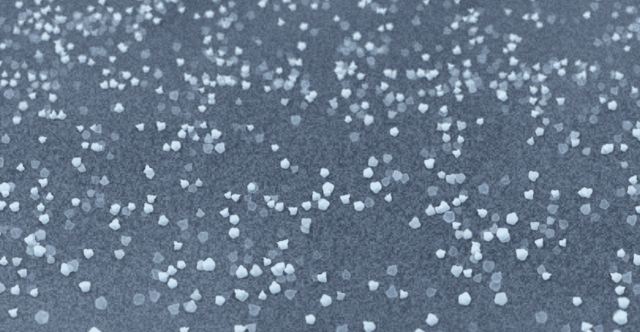
Give the GLSL for this texture, as a WebGL 2 fragment shader.

```glsl
#version 300 es
precision highp float;
// Small pale ice pellets scattered over dark, grainy ground seen at a slant.
// Pellets sit in jittered cells of a ground plane that shrinks with distance;
// each is a rounded cone, either solid white or half melted and translucent.

uniform vec2 u_resolution;
out vec4 fragColor;

const float NEAR_CELL = 0.055;   // cell size at the bottom edge
const float SHRINK = 0.025;      // loss of cell size over the canvas height

const vec3 GROUND = vec3(0.355, 0.415, 0.492);
const vec3 MELT   = vec3(0.58, 0.67, 0.76);
const vec3 SHADE  = vec3(0.62, 0.73, 0.83);
const vec3 ICE    = vec3(0.84, 0.915, 0.965);

vec2 hash2(vec2 p) {
  vec3 q = fract(p.xyx * vec3(0.1031, 0.1030, 0.0973));
  q += dot(q, q.yzx + 33.33);
  return fract((q.xx + q.yz) * q.zy);
}

float noise(vec2 p) {
  vec2 i = floor(p), f = fract(p);
  f = f * f * (3.0 - 2.0 * f);
  float low = mix(hash2(i).x, hash2(i + vec2(1, 0)).x, f.x);
  float high = mix(hash2(i + vec2(0, 1)).x, hash2(i + vec2(1, 1)).x, f.x);
  return mix(low, high, f.y);
}

float cellSize(float y) { return NEAR_CELL - SHRINK * y; }

vec2 toGround(vec2 p) {
  float s = cellSize(p.y);
  return vec2(p.x / s, -log(s) / SHRINK);
}

vec2 toCanvas(vec2 g) {
  float s = exp(-SHRINK * g.y);
  return vec2(g.x * s, (NEAR_CELL - s) / SHRINK);
}

float smoothMax(float a, float b, float k) {
  float h = max(k - abs(a - b), 0.0) / k;
  return max(a, b) + 0.25 * h * h * k;
}

// Unit cone with a domed base and its tip towards +y; "slope" rounds it off.
float coneDistance(vec2 p, float slope, float phase) {
  float angle = atan(p.y, p.x);
  float wobble = 0.05 * sin(5.0 * angle + phase) + 0.04 * sin(3.0 * angle - phase);
  float side = abs(p.x) * 0.82 + p.y * 0.57 - slope;
  return smoothMax(length(p) - 1.0, side, 0.25) + wobble;
}

// Fine grit and broad wet patches
vec3 groundColor(vec2 p, float focus) {
  float grit = noise(p * 210.0) + 0.7 * noise(p * 115.0 + 40.0) - 0.85;
  float patches = noise(p * vec2(2.5, 4.0) + 7.0) + 0.5 * noise(p * vec2(9.0, 15.0)) - 0.75;
  float sheen = 0.035 * smoothstep(0.2, -1.0, p.x) * smoothstep(0.8, 0.1, p.y);
  float light = grit * mix(0.08, 0.145, focus) + 0.045 * patches + sheen;
  return GROUND + light * vec3(0.96, 1.0, 1.02);
}

// Lays one layer of pellets over the colour below it.
vec3 addPellets(vec3 color, vec2 p, float seed, float melt, float blur) {
  vec2 base = floor(toGround(p));
  for (int j = 1; j >= -1; j--) {
    for (int i = -1; i <= 1; i++) {
      vec2 cell = base + vec2(i, j);
      vec2 key = cell + seed * vec2(37.0, 71.0);
      vec2 place = hash2(key), kind = hash2(key + 211.3), form = hash2(key + 457.7);
      vec2 site = cell + 0.5 + 0.8 * (place - 0.5);
      vec2 center = toCanvas(site);

      // Clumps, denser with distance
      float clump = smoothstep(0.25, 0.8, noise(site * 0.42 + 90.0));
      float chance = mix(0.13, 0.27, clamp(center.y, 0.0, 1.0)) * (0.3 + 1.6 * clump);
      if (kind.x > chance) continue;

      float size = cellSize(center.y) * mix(0.26, 0.4, form.x);
      vec2 q = (p - center) / size;
      float tilt = (form.y - 0.5) * 2.6;
      vec2 local = mat2(cos(tilt), -sin(tilt), sin(tilt), cos(tilt)) * q;
      float d = coneDistance(local, mix(0.52, 0.95, place.y), 6.283 * place.x);

      float soft = blur / size;
      float mask = smoothstep(soft, -soft, d);
      float solid = smoothstep(melt - 0.18, melt + 0.18, kind.y);

      // Contact shadow below the pellet
      float shadow = smoothstep(0.55, -0.3, length((q - vec2(0.1, -0.35)) * vec2(1.0, 1.2)) - 1.0);
      color *= 1.0 - 0.2 * solid * shadow * (1.0 - mask);

      // Lit dome against glassy, mottled melt
      float mottle = noise(local * 2.2 + key) - 0.5;
      float lit = smoothstep(-1.1, 0.25, q.y - 0.25 * q.x + 0.5 * mottle);
      vec3 white = mix(SHADE, ICE, lit);
      float rim = smoothstep(-0.45, -0.05, d);
      vec3 glass = MELT + 0.14 * mottle + 0.05 * rim;
      float cover = mix(0.25 + 0.55 * form.x + 0.15 * rim, 0.97, solid);
      color = mix(color, mix(glass, white, solid), mask * cover);
    }
  }
  return color;
}

void main() {
  vec2 p = gl_FragCoord.xy / u_resolution.y;
  p.x -= 0.5 * u_resolution.x / u_resolution.y;

  // Sharpest below the middle, softer far away and at the very front
  float focus = smoothstep(1.0, 0.45, p.y) * smoothstep(-0.25, 0.2, p.y);
  float blur = mix(0.0048, 0.0018, focus) + 0.5 / u_resolution.y;

  vec3 color = groundColor(p, focus);
  color = addPellets(color, p, 1.0, 0.85, blur * 1.3);
  color = addPellets(color, p, 2.0, 0.42, blur);
  color = addPellets(color, p, 3.0, 0.3, blur);
  fragColor = vec4(color, 1.0);
}
```
